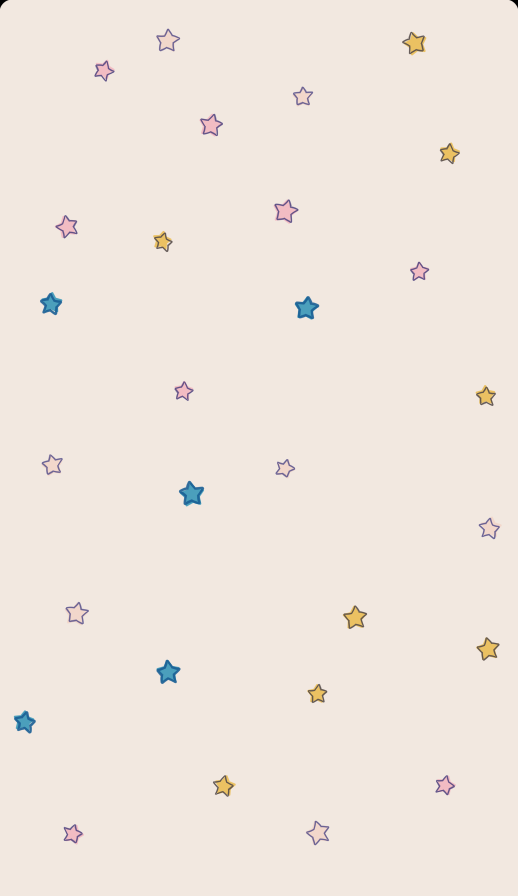
A Shadertoy shader for this pattern:

```glsl
// Small hand-drawn stars scattered over a cream sheet with rounded top corners.
// Each cell of a staggered, jittered grid holds one star: a soft colour fill
// slipped slightly off a thin, wobbly ink outline.

vec3 hash3(vec2 cell, float seed) {
    vec3 q = fract(vec3(cell.xyx + seed) * vec3(0.1031, 0.1030, 0.0973));
    q += dot(q, q.yxz + 33.33);
    return fract((q.xxy + q.yzz) * q.zyx);
}

// Signed distance to a five-pointed star, inner corners at ratio * radius
float starDistance(vec2 p, float radius, float ratio) {
    const vec2 k1 = vec2(0.80902, -0.58779);
    const vec2 k2 = vec2(-k1.x, k1.y);
    p.x = abs(p.x);
    p -= 2.0 * max(dot(k1, p), 0.0) * k1;
    p -= 2.0 * max(dot(k2, p), 0.0) * k2;
    p.x = abs(p.x);
    p.y -= radius;
    vec2 edge = ratio * vec2(-k1.y, k1.x) - vec2(0.0, 1.0);
    float h = clamp(dot(p, edge) / dot(edge, edge), 0.0, radius);
    return length(p - edge * h) * sign(p.y * edge.x - p.x * edge.y);
}

float coverage(float dist, float pixel) {
    return 1.0 - smoothstep(-0.7 * pixel, 0.7 * pixel, dist);
}

void mainImage(out vec4 fragColor, in vec2 fragCoord) {
    float pixel = 1.0 / iResolution.x;
    vec2 uv = fragCoord * pixel;
    vec2 size = iResolution.xy * pixel;

    // Staggered grid, four columns across
    vec2 grid = uv * 4.0;
    grid.y += 0.5 * mod(floor(grid.x), 2.0) + 0.2;
    vec2 cell = floor(grid);
    vec3 place = hash3(cell, 17.0);
    vec3 look = hash3(cell, 53.0);
    vec3 slip = hash3(cell, 91.0);
    vec2 p = (fract(grid) - 0.5 - 0.62 * (place.xy - 0.5)) / 4.0;

    // Random tilt and hand wobble
    float angle = (place.z - 0.5) * 0.75;
    p = mat2(cos(angle), sin(angle), -sin(angle), cos(angle)) * p;
    vec2 drawn = p + 0.0011 * sin(p.yx * 170.0 + 6.28 * slip.xy);

    // Palette: pink, cream, yellow, blue
    vec3 fill = vec3(0.95, 0.73, 0.76);
    vec3 ink = vec3(0.32, 0.27, 0.50);
    float inkWidth = 0.0014;
    if (look.x > 0.77) {
        fill = vec3(0.26, 0.61, 0.73);
        ink = vec3(0.10, 0.37, 0.58);
        inkWidth = 0.0024;
    } else if (look.x > 0.56) {
        fill = vec3(0.92, 0.75, 0.36);
        ink = vec3(0.33, 0.29, 0.28);
    } else if (look.x > 0.37) {
        fill = vec3(0.95, 0.84, 0.79);
        ink = vec3(0.36, 0.33, 0.55);
    }

    // Rounded fill, shifted from its outline
    float radius = mix(0.0165, 0.0225, look.y);
    vec2 shift = (slip.xy - 0.5) * 0.007;
    float fillDist = starDistance(p - shift, radius, 0.56) - 0.0022;
    float inkDist = abs(starDistance(drawn, radius, 0.53) - 0.001) - inkWidth;

    vec3 color = vec3(0.95, 0.91, 0.88);
    color = mix(color, fill, 0.95 * coverage(fillDist, pixel));
    color = mix(color, ink, 0.9 * coverage(inkDist, pixel));

    // Dark rounded corners at the top
    vec2 corner = vec2(abs(uv.x - 0.5) - 0.5, uv.y - size.y) + 0.024;
    float sheet = length(max(corner, 0.0)) - 0.024;
    color *= coverage(sheet - 0.5 * pixel, pixel);

    fragColor = vec4(color, 1.0);
}
```
